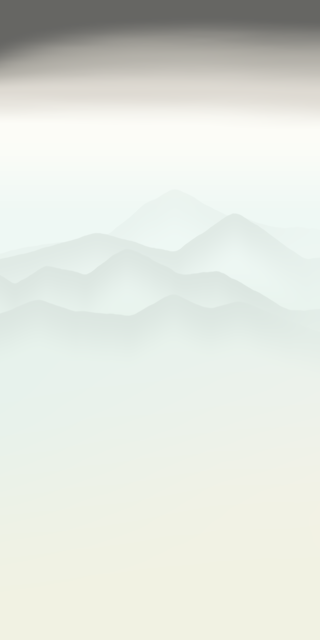
This background is drawn by a WebGL 2 fragment shader. Its source:

```glsl
#version 300 es
precision highp float;
// Misty mountain ridges below a dark, soft cloud bank.
// The air is a vertical chain of blended colours; each ridge is a smooth
// union of rounded hills, tinted at its crest and dissolving into the air.

#define ROUNDING 0.018      // softness of the hill tops
#define BLEND 0.008         // softness of the valleys between hills
#define ROUGHNESS 0.007     // small bumps along the crests
#define MIST_DEPTH 0.085    // distance over which a ridge fades downward
#define CLOUD_SAG 0.036     // how far the cloud hangs down at the left
#define STREAKS 0.012       // uneven horizontal cloud streaks

uniform vec2 u_resolution;
out vec4 fragColor;

const vec3 SLATE = vec3(0.40, 0.40, 0.39);
const vec3 ASH   = vec3(0.69, 0.68, 0.65);
const vec3 STONE = vec3(0.87, 0.855, 0.825);
const vec3 CREAM = vec3(0.99, 0.99, 0.97);
const vec3 MIST  = vec3(0.935, 0.972, 0.957);
const vec3 JADE  = vec3(0.905, 0.95, 0.925);
const vec3 IVORY = vec3(0.945, 0.95, 0.89);
const vec3 RIDGE = vec3(0.85, 0.89, 0.87);

float hash(vec2 p) {
    return fract(sin(dot(p, vec2(127.1, 311.7))) * 43758.5453);
}

float noise(vec2 p) {
    vec2 i = floor(p), f = fract(p);
    f = f * f * (3.0 - 2.0 * f);
    return mix(mix(hash(i), hash(i + vec2(1, 0)), f.x),
               mix(hash(i + vec2(0, 1)), hash(i + vec2(1, 1)), f.x), f.y);
}

// Layered noise, centred on zero
float fbm(vec2 p) {
    float sum = 0.0, amp = 0.5;
    for (int i = 0; i < 4; i++) {
        sum += amp * (noise(p) - 0.5);
        p = p * 2.03 + 17.0;
        amp *= 0.5;
    }
    return sum;
}

// Cloud, haze and ground mist, from the top down
vec3 airColor(vec2 uv) {
    float depth = 1.0 - uv.y;
    float sag = CLOUD_SAG * exp(-5.0 * uv.x) * (1.0 - smoothstep(0.1, 0.155, depth));
    sag += 0.008 * smoothstep(0.6, 1.0, uv.x);
    float cloud = depth - sag + STREAKS * fbm(uv * vec2(2.5, 40.0));
    vec3 col = mix(SLATE, ASH, smoothstep(0.025, 0.085, cloud));
    col = mix(col, STONE, smoothstep(0.075, 0.14, cloud));
    col = mix(col, CREAM, smoothstep(0.14, 0.2, cloud));
    col = mix(col, MIST, smoothstep(0.2, 0.35, depth));
    col = mix(col, JADE, smoothstep(0.38, 0.53, depth));
    float warmth = depth + 0.05 * (uv.x - 0.5) + 0.03 * fbm(uv * vec2(3.0, 9.0));
    col = mix(col, IVORY, smoothstep(0.55, 0.95, warmth));
    col.r += 0.018 * uv.x * smoothstep(0.45, 0.6, depth) * (1.0 - smoothstep(0.7, 0.95, depth));
    return col;
}

// Rounded hill: (centre, top, left slope, right slope)
float hill(float x, vec4 h) {
    float d = x - h.x;
    float slope = d < 0.0 ? h.z : h.w;
    return h.y - slope * (sqrt(d * d + ROUNDING * ROUNDING) - ROUNDING);
}

float smoothMax(float a, float b) {
    float k = max(BLEND - abs(a - b), 0.0) / BLEND;
    return max(a, b) + 0.25 * BLEND * k * k;
}

// Crest height of five joined hills
float crest(float x, vec4 a, vec4 b, vec4 c, vec4 d, vec4 e) {
    float h = smoothMax(hill(x, a), hill(x, b));
    h = smoothMax(h, hill(x, c));
    h = smoothMax(h, hill(x, d));
    h = smoothMax(h, hill(x, e));
    return h + ROUGHNESS * fbm(vec2(x * 17.0, a.y * 90.0));
}

// Paint one ridge over what lies behind it
vec3 addRidge(vec3 col, vec3 air, vec2 uv, float top, float strength) {
    float edge = 1.0 / u_resolution.y;
    float below = top - uv.y;
    float fade = 1.0 - smoothstep(0.0, MIST_DEPTH, below);
    float haze = 1.0 - 0.55 * smoothstep(0.75, 1.0, uv.x);
    vec3 land = mix(air, RIDGE, strength * fade * haze);
    return mix(col, land, smoothstep(-edge, edge, below));
}

void main() {
    vec2 uv = gl_FragCoord.xy / u_resolution;
    float x = uv.x;
    vec3 air = airColor(uv);
    vec3 col = air;

    // Ridges from far to near
    float far = crest(x, vec4(0.2, 0.622, 0.1, 0.1), vec4(0.47, 0.684, 0.5, 0.1),
        vec4(0.545, 0.703, 0.36, 0.27), vec4(0.72, 0.658, 0.1, 0.14), vec4(0.93, 0.646, 0.12, 0.1));
    float high = crest(x, vec4(0.05, 0.593, 0.05, 0.05), vec4(0.2, 0.619, 0.2, 0.1),
        vec4(0.305, 0.634, 0.14, 0.13), vec4(0.734, 0.667, 0.37, 0.36), vec4(1.0, 0.597, 0.08, 0.08));
    float middle = crest(x, vec4(-0.02, 0.573, 0.3, 0.35), vec4(0.15, 0.584, 0.32, 0.13),
        vec4(0.4, 0.612, 0.38, 0.29), vec4(0.67, 0.576, 0.06, 0.28), vec4(1.0, 0.517, 0.03, 0.03));
    float near = crest(x, vec4(0.12, 0.531, 0.2, 0.18), vec4(0.27, 0.513, 0.05, 0.1),
        vec4(0.4, 0.507, 0.05, 0.05), vec4(0.54, 0.539, 0.29, 0.24), vec4(0.737, 0.529, 0.17, 0.2));
    col = addRidge(col, air, uv, far, 0.24);
    col = addRidge(col, air, uv, high, 0.68);
    col = addRidge(col, air, uv, middle, 0.84);
    col = addRidge(col, air, uv, near, 0.8);

    fragColor = vec4(col, 1.0);
}
```
